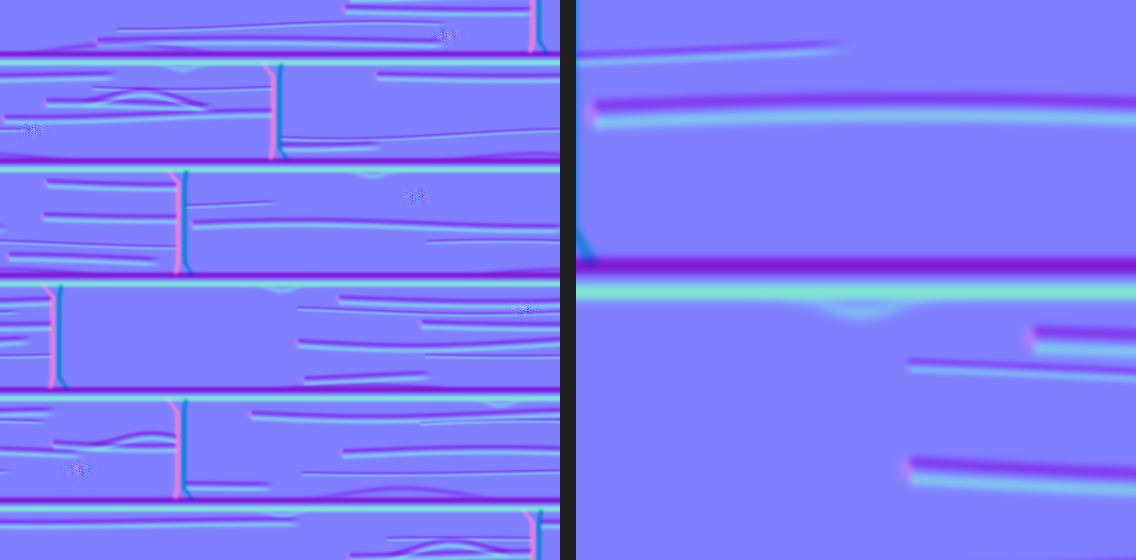
Left: the whole. Right: its middle third, enlarged.
This texture map is drawn by a WebGL 2 fragment shader. Its source:

```glsl
#version 300 es
precision highp float;

uniform vec2 u_resolution;
out vec4 fragColor;

const int PLANKS = 5;
const int GROOVES = 6;
const float SEAM_Y[PLANKS] = float[](0.0990, 0.2962, 0.5007, 0.7050, 0.8958);
const float JOINT_X[PLANKS] = float[](0.323, 0.100, 0.324, 0.4935, 0.957);

// Wall offset from the centre line, and wall softness
const vec2 SEAM_WALL = vec2(0.0078, 0.0048);
const vec2 JOINT_WALL = vec2(0.0058, 0.0046);
const vec2 GROOVE_WALL = vec2(0.0052, 0.0040);
const vec2 SCRATCH_WALL = vec2(0.0026, 0.0022);

const float SEAM_SLOPE = 1.25;
const float JOINT_SLOPE = 1.20;
const float GROOVE_SLOPE = 0.58;
const float SCRATCH_SLOPE = 0.40;
const float LIP_SLOPE = 0.45;
const float WEAR_SLOPE = 0.55;
const float WEAR_RADIUS = 0.017;
const float TAU = 6.2831853;

float hash(float a, float b) {
    return fract(sin(a * 12.9898 + b * 78.233 + 1.7) * 4375.85);
}

float bump(float d, float softness) {
    float q = d / softness;
    return exp(-q * q);
}

// Slope across a channel: upper wall faces down, lower wall faces up
float channel(float d, vec2 wall) {
    return bump(d + wall.x, wall.y) - bump(d - wall.x, wall.y);
}

// Wavy grain running along one plank
vec2 grain(float u, float y, float height, float plank) {
    vec2 slope = vec2(0.0);
    for (int i = 0; i < GROOVES; i++) {
        float k = float(i);
        float id = plank * 17.0 + k;
        bool thin = i % 3 == 1;
        float start = hash(id, 1.0) * 0.95 - 0.15;
        float end = start + mix(0.22, 0.68, hash(id, 2.0));
        float slot = (k + 0.2 + 0.6 * hash(id, 3.0)) / float(GROOVES);
        float sway = mix(0.002, 0.009, hash(id, 4.0));
        float phase = hash(id, 5.0);
        float center = height * mix(0.11, 0.90, slot)
                     + sway * sin(TAU * (1.15 * u + phase));
        float span = smoothstep(start, start + 0.008, u)
                   * (1.0 - smoothstep(end - 0.035, end, u));
        float d = y - center;
        vec2 wall = thin ? SCRATCH_WALL : GROOVE_WALL;
        float depth = thin ? SCRATCH_SLOPE : GROOVE_SLOPE;
        slope.y += depth * span * channel(d, wall);

        // Blunt facet where the groove begins
        if (!thin) slope.x += 0.35 * bump(u - start - 0.002, 0.005) * bump(d, 0.007);

        // Branch that leaves and rejoins the groove as an eye
        if (i == 3 && hash(plank, 6.0) > 0.4) {
            float t = clamp((u - start - 0.06) / 0.24, 0.0, 1.0);
            float arch = sin(0.5 * TAU * t);
            float open = smoothstep(0.0, 0.5, arch) * span;
            slope.y += GROOVE_SLOPE * open * channel(d - 0.022 * arch * arch, GROOVE_WALL);
        }
    }
    return slope;
}

// Shallow arcs where a plank edge is rounded off
float lips(float u, float y, float height, float plank) {
    float lowHump = bump(u - mix(0.2, 0.8, hash(plank, 7.0)), 0.13);
    float highDent = bump(u - mix(0.1, 0.9, hash(plank, 8.0)), 0.035);
    float lowEdge = 0.008 + mix(0.008, 0.022, hash(plank, 9.0)) * lowHump;
    float highEdge = height - 0.008 - 0.012 * highDent;
    return LIP_SLOPE * (highDent * bump(y - highEdge, 0.005)
                      - smoothstep(0.1, 0.6, lowHump) * bump(y - lowEdge, 0.005));
}

// Small rough patch from layered sines
vec2 wear(float u, float y, float height, float plank) {
    vec2 d = vec2(u - mix(0.1, 0.9, hash(plank, 10.0)),
                  y - height * mix(0.2, 0.85, hash(plank, 11.0)));
    vec2 ripple = sin(d.yx * 760.0 + 2.0 * sin(d * 530.0 + plank))
                * sin(d.x * 410.0 - d.y * 620.0);
    return WEAR_SLOPE * ripple * bump(length(d * vec2(0.8, 1.3)), WEAR_RADIUS);
}

// Butt joint whose walls flare at the plank corners
float joint(float d, float y, float height) {
    float top = smoothstep(height - 0.035, height - 0.008, y);
    float bottom = 1.0 - smoothstep(0.008, 0.035, y);
    float left = JOINT_WALL.x + 0.016 * top + 0.004 * bottom;
    float right = JOINT_WALL.x + 0.003 * top + 0.012 * bottom;
    float inside = smoothstep(0.004, 0.012, y) * (1.0 - smoothstep(height - 0.012, height - 0.004, y));
    return JOINT_SLOPE * inside * ((1.0 - 0.5 * top) * bump(d + left, JOINT_WALL.y)
                                 - (1.0 - 0.3 * bottom) * bump(d - right, JOINT_WALL.y));
}

void main() {
    vec2 p = gl_FragCoord.xy / u_resolution;
    if (p.y < SEAM_Y[0]) p.y += 1.0;

    // Plank containing this point
    int row = 0;
    for (int i = 1; i < PLANKS; i++) if (p.y >= SEAM_Y[i]) row = i;
    float top = row == PLANKS - 1 ? SEAM_Y[0] + 1.0 : SEAM_Y[row + 1];
    float height = top - SEAM_Y[row];
    float y = p.y - SEAM_Y[row];
    float u = fract(p.x - JOINT_X[row]);
    float side = u > 0.5 ? u - 1.0 : u;
    float plank = float(row) + 1.0;

    // Sum the surface slopes and encode the normal
    vec2 slope = grain(u, y, height, plank) + wear(u, y, height, plank);
    slope.y += lips(u, y, height, plank);
    slope *= smoothstep(0.004, 0.012, abs(side)) * smoothstep(0.004, 0.012, min(y, height - y));
    slope.x += joint(side, y, height);
    slope.y += SEAM_SLOPE * (channel(y, SEAM_WALL) + channel(y - height, SEAM_WALL));
    fragColor = vec4(0.5 + 0.5 * normalize(vec3(slope, 1.0)), 1.0);
}
```
